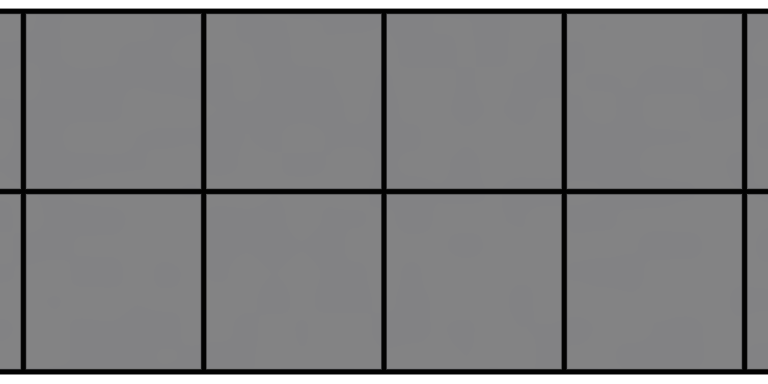
Give the GLSL for this pattern, as a WebGL 1 fragment shader.

```glsl
precision highp float;
// Two rows of square grey tiles with black joints, between white margins.

uniform vec2 u_resolution;

float hash(vec2 p) {
  return fract(sin(dot(p, vec2(127.1, 311.7))) * 43758.5);
}

float valueNoise(vec2 p) {
  vec2 i = floor(p);
  vec2 f = fract(p);
  f = f * f * (3.0 - 2.0 * f);
  return mix(mix(hash(i), hash(i + vec2(1.0, 0.0)), f.x),
             mix(hash(i + vec2(0.0, 1.0)), hash(i + 1.0), f.x), f.y);
}

void main() {
  // Canvas heights, measured from the central joint crossing.
  vec2 p = (gl_FragCoord.xy - 0.5 * u_resolution) / u_resolution.y;
  p.y -= 0.0012;

  float tileSize = 0.4695;
  float halfLine = 0.0069;
  float soft = max(0.0025, 0.65 / u_resolution.y);

  // Grey tiles with very faint mottling.
  float mottle = valueNoise(p * 14.0) - 0.5;
  vec3 color = vec3(0.512, 0.512, 0.518) + 0.006 * mottle * vec3(1.0, 1.0, 0.4);

  // White margins beyond the two rows.
  float outside = smoothstep(-soft, soft, abs(p.y) - tileSize);
  color = mix(color, vec3(1.0), outside);

  // Joints: vertical lines stop at the outer horizontal ones.
  vec2 toJoint = abs(fract(p / tileSize + 0.5) - 0.5) * tileSize;
  float vertical = max(toJoint.x, abs(p.y) - tileSize);
  float joint = min(vertical, toJoint.y) - halfLine;
  float ink = 1.0 - smoothstep(-soft, soft, joint);
  color = mix(color, vec3(0.008), ink);

  gl_FragColor = vec4(color, 1.0);
}
```
